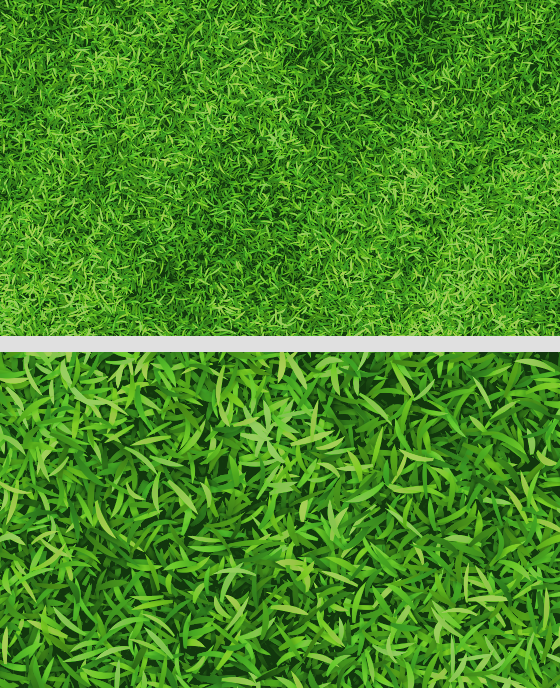
Top: the whole. Bottom: its middle third, enlarged.
A WebGL 2 fragment shader for this texture:

```glsl
#version 300 es
precision highp float;

uniform vec2 u_resolution;
out vec4 fragColor;

const int LAYERS = 10;
const float CELL = 0.025; // blade spacing, as a share of canvas height

vec4 hash4(vec2 cell, float seed) {
    vec4 h = fract(vec4(cell.xyx, cell.y + seed) * vec4(0.1031, 0.1030, 0.0973, 0.1099) + seed * 0.137);
    h += dot(h, h.wzxy + 33.33);
    return fract((h.xxyz + h.yzzw) * h.zywx);
}

// Broad light and dark areas of the lawn, about -1 to 1
float patches(vec2 p) {
    float broad = sin(p.x * 4.6 + 1.8 * sin(p.y * 4.3 + 0.6) + 0.3);
    float medium = sin(p.y * 9.0 - p.x * 4.0 + 1.5 * sin(p.x * 7.0));
    float small = sin(p.x * 23.0 + 2.0 * sin(p.y * 19.0)) * sin(p.y * 27.0 - p.x * 6.0);
    return 0.4 * broad + 0.3 * medium + 0.45 * small;
}

// Direction in which neighbouring blades lean together
float leanAngle(vec2 p) {
    return 0.5 + 1.3 * sin(p.x * 8.0 + 2.0 * sin(p.y * 6.0))
               + 0.9 * sin(p.y * 17.0 + 1.7 * sin(p.x * 13.0));
}

// Signed distance across a bent, tapering blade; p.x runs from root to tip
float bladeDistance(vec2 p, float halfLength, float halfWidth, float bend) {
    float along = p.x / halfLength;
    float taper = 1.0 - along * along * (0.75 + 0.25 * along);
    float across = abs(p.y - bend * (along * along - 0.3));
    return max(across - halfWidth * taper, abs(p.x) - halfLength);
}

// Paints one layer over ground: x is tone, y is warmth
vec2 paintLayer(vec2 ground, vec2 uv, float depth, float seed, float pixel) {
    vec2 offset = seed * vec2(7.37, 3.61);
    vec2 p = uv / CELL + offset;
    vec2 home = floor(p);
    for (int j = -1; j <= 1; j++) {
        for (int i = -1; i <= 1; i++) {
            vec2 cell = home + vec2(i, j);
            vec4 place = hash4(cell, seed);
            vec4 look = hash4(cell + 57.0, seed + 3.7);
            vec2 root = cell + place.xy;
            vec2 center = (root - offset) * CELL;

            float angle = leanAngle(center) + (place.z - 0.5) * 3.2;
            vec2 dir = vec2(cos(angle), sin(angle));
            vec2 d = p - root;
            vec2 local = vec2(dot(d, dir), dot(d, vec2(-dir.y, dir.x)));

            float halfLength = mix(0.5, 0.94, place.w);
            float halfWidth = mix(0.08, 0.145, look.y);
            float bend = (look.z - 0.5) * 0.4;
            float dist = bladeDistance(local, halfLength, halfWidth, bend);
            float cover = 1.0 - smoothstep(-0.65 * pixel, 0.65 * pixel, dist);
            float shadow = 1.0 - smoothstep(0.0, 0.2, dist);

            float tone = look.x * 0.86 + 0.125 + (depth - 0.65) * 0.5;
            tone += 0.12 * local.x / halfLength;
            tone += 0.24 * patches(center) + 0.14 * (0.5 - center.y);
            ground.x -= 0.08 * shadow;
            ground = mix(ground, vec2(tone, look.w - 0.5), cover);
        }
    }
    return ground;
}

// Grass colours from deep shade to sunlit tip
vec3 grassColor(float tone) {
    vec3 c = mix(vec3(0.07, 0.215, 0.05), vec3(0.09, 0.26, 0.06), smoothstep(0.0, 0.05, tone));
    c = mix(c, vec3(0.17, 0.42, 0.09), clamp((tone - 0.05) / 0.15, 0.0, 1.0));
    c = mix(c, vec3(0.25, 0.55, 0.11), clamp((tone - 0.20) / 0.21, 0.0, 1.0));
    c = mix(c, vec3(0.30, 0.66, 0.12), clamp((tone - 0.41) / 0.24, 0.0, 1.0));
    c = mix(c, vec3(0.45, 0.80, 0.16), clamp((tone - 0.65) / 0.18, 0.0, 1.0));
    c = mix(c, vec3(0.56, 0.77, 0.30), clamp((tone - 0.83) / 0.12, 0.0, 1.0));
    return mix(c, vec3(0.62, 0.81, 0.36), smoothstep(0.95, 1.15, tone));
}

void main() {
    vec2 uv = gl_FragCoord.xy / u_resolution.y;
    float pixel = 1.0 / (u_resolution.y * CELL);

    // Dark soil first, then blades from the bottom up
    vec2 lawn = vec2(0.08, 0.0);
    for (int i = 0; i < LAYERS; i++) {
        float depth = float(i) / float(LAYERS - 1);
        lawn = paintLayer(max(lawn, vec2(0.0, -0.5)), uv, depth, float(i) + 1.0, pixel);
    }

    // Blades vary between yellowish and cool green
    float tone = (lawn.x - 0.5) * 1.05 + 0.5;
    vec3 color = grassColor(tone) + lawn.y * vec3(0.10, 0.01, -0.05) * smoothstep(0.0, 0.5, tone);
    fragColor = vec4(clamp(color, 0.0, 1.0), 1.0);
}
```
